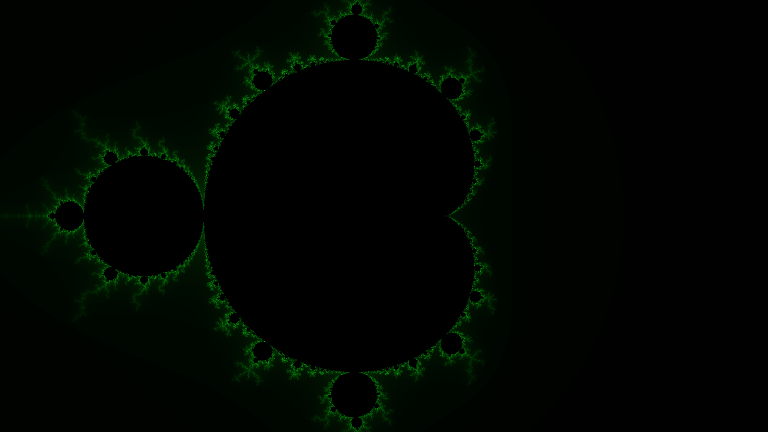
Write a WebGL 1 fragment shader that draws this background.

```glsl
precision highp float;
// Draws the Mandelbrot set in black, rimmed by a dark green escape-time glow.

#define VIEW_HEIGHT 1.8
#define VIEW_CENTER vec2(0.0, 0.0)
#define MAX_STEPS 150
#define GLOW_PER_STEP 0.0056
#define GLOW_TINT vec3(0.04, 1.0, 0.06)
#define GRID 2

uniform vec2 u_resolution;

// True inside the main cardioid or the large disc to its left.
bool insideMainBulbs(vec2 c) {
    float x = c.x - 0.25;
    float y2 = c.y * c.y;
    float q = x * x + y2;
    bool cardioid = q * (q + x) < 0.25 * y2;
    bool disc = (c.x + 1.0) * (c.x + 1.0) + y2 < 0.0625;
    return cardioid || disc;
}

// Steps before z = z^2 + c leaves radius 2, or 0 for points that stay.
float escapeSteps(vec2 c) {
    if (insideMainBulbs(c)) return 0.0;
    vec2 z = vec2(0.0);
    for (int i = 0; i < MAX_STEPS; i++) {
        z = vec2(z.x * z.x - z.y * z.y, 2.0 * z.x * z.y) + c;
        if (dot(z, z) > 4.0) return float(i);
    }
    return 0.0;
}

void main() {
    // Average a small grid of samples to smooth the filaments.
    float steps = 0.0;
    for (int j = 0; j < GRID; j++) {
        for (int i = 0; i < GRID; i++) {
            vec2 offset = (vec2(float(i), float(j)) + 0.5) / float(GRID) - 0.5;
            vec2 p = (gl_FragCoord.xy + offset - 0.5 * u_resolution) / u_resolution.y;
            steps += escapeSteps(VIEW_CENTER + p * VIEW_HEIGHT);
        }
    }
    float glow = GLOW_PER_STEP * steps / float(GRID * GRID);
    gl_FragColor = vec4(GLOW_TINT * glow, 1.0);
}
```
